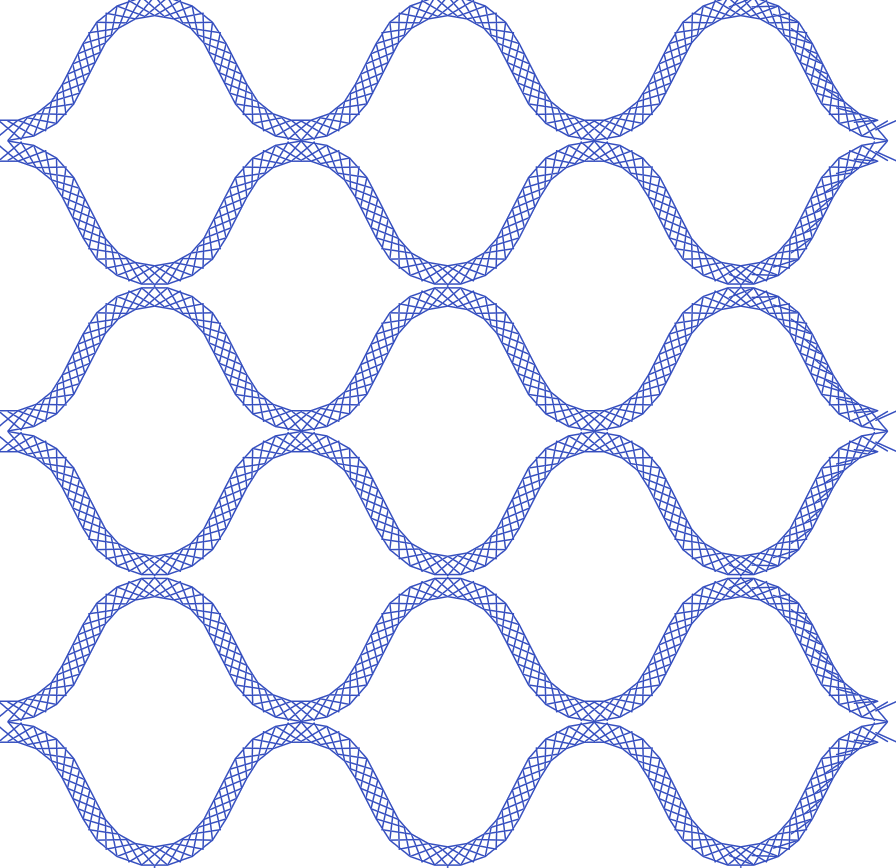
Reproduce this pattern procedurally as a WebGL 1 fragment shader.

```glsl
precision highp float;
// Mirrored rows of wavy ribbons filled with a fine blue cross-braced lattice.

uniform vec2 u_resolution;

// Lengths are measured in horizontal repeats.
const float REPEATS_ACROSS = 3.057;
const float ROW_HEIGHT = 0.9912;
const vec2 FIRST_CREST = vec2(0.5275, 0.499);
const float BEND_RADIUS = 0.231;
const float BEND_ANGLE = 1.1;
const float HALF_WIDTH = 0.033;
const float LINE_WIDTH = 0.0051;
const float NODES_PER_HALF = 18.0;
const float FIRST_NODE = -19.0;
const float LAST_NODE = 90.0;
const float STRAY_START = 71.0;
const vec3 PAPER = vec3(1.0);
const vec3 INK = vec3(0.21, 0.31, 0.75);

// Direction of the straight part between two bends.
vec2 slopeDirection() {
  return vec2(cos(BEND_ANGLE), -sin(BEND_ANGLE));
}

float straightLength() {
  return (0.5 - 2.0 * BEND_RADIUS * sin(BEND_ANGLE)) / cos(BEND_ANGLE);
}

// Arc length from crest to trough.
float halfLength() {
  return 2.0 * BEND_RADIUS * BEND_ANGLE + straightLength();
}

// Offset from crest to trough.
vec2 troughOffset() {
  return vec2(0.5, -2.0 * BEND_RADIUS * (1.0 - cos(BEND_ANGLE))
                   - straightLength() * sin(BEND_ANGLE));
}

// Point at arc length s, moved sideways off the centre line.
vec2 ribbonPoint(float s, float offset) {
  float halfLen = halfLength();
  float column = floor(s / (2.0 * halfLen) + 0.5);
  float local = s - column * 2.0 * halfLen;
  float side = local < 0.0 ? -1.0 : 1.0;
  float a = abs(local);
  float b = min(a, halfLen - a);
  float angle = clamp(b / BEND_RADIUS, 0.0, BEND_ANGLE);
  vec2 c = BEND_RADIUS * vec2(sin(angle), cos(angle) - 1.0)
         + max(b - BEND_RADIUS * BEND_ANGLE, 0.0) * slopeDirection();
  if (a > 0.5 * halfLen) c = troughOffset() - c;
  c += offset * vec2(sin(angle), cos(angle));
  return vec2(column + side * c.x, c.y);
}

// Arc length of the centre line closest to p.
float nearestArcLength(vec2 p) {
  float halfLen = halfLength();
  float column = floor(p.x + 0.5);
  float side = p.x < column ? -1.0 : 1.0;
  vec2 q = vec2(abs(p.x - column), p.y);
  float along = dot(q - 0.5 * troughOffset(), slopeDirection());
  bool lowerHalf = along > 0.0;
  if (lowerHalf) q = troughOffset() - q;
  float a = 0.5 * halfLen - abs(along);
  if (abs(along) > 0.5 * straightLength())
    a = BEND_RADIUS * atan(q.x, q.y + BEND_RADIUS);
  if (lowerHalf) a = halfLen - a;
  return column * 2.0 * halfLen + side * a;
}

float segmentDistance(vec2 p, vec2 a, vec2 b) {
  vec2 ab = b - a;
  return length(p - a - ab * clamp(dot(p - a, ab) / dot(ab, ab), 0.0, 1.0));
}

// Distance to the rails, braces and stray end stitches near p.
float latticeDistance(vec2 p) {
  float spacing = halfLength() / NODES_PER_HALF;
  float nearest = floor(nearestArcLength(p) / spacing + 0.5);
  float d = 1.0;
  for (int i = -4; i <= 2; i++) {
    float node = nearest + float(i);
    float s = node * spacing;
    float next = s + 2.0 * spacing;
    bool odd = mod(node, 2.0) > 0.5;
    vec2 upperA = ribbonPoint(s, HALF_WIDTH);
    vec2 lowerA = ribbonPoint(s, -HALF_WIDTH);
    vec2 upperB = ribbonPoint(next, HALF_WIDTH);
    vec2 lowerB = ribbonPoint(next, -HALF_WIDTH);
    if (node >= FIRST_NODE && node + 2.0 <= LAST_NODE) {
      d = min(d, segmentDistance(p, upperA, lowerB));
      d = min(d, segmentDistance(p, lowerA, upperB));
      // The two rails bend at alternate nodes.
      if (odd) d = min(d, segmentDistance(p, upperA, upperB));
      else d = min(d, segmentDistance(p, lowerA, lowerB));
    }
    if (odd && node >= STRAY_START && node <= LAST_NODE)
      d = min(d, segmentDistance(p, ribbonPoint(s, 0.0), upperB));
  }
  return d;
}

// Line coverage that stays faint when thinner than a pixel.
float lineCoverage(float d, float width, float pixel) {
  return clamp((0.5 * (width + pixel) - d) / pixel, 0.0, min(width / pixel, 1.0));
}

void main() {
  float pixel = REPEATS_ACROSS / u_resolution.x;
  vec2 p = gl_FragCoord.xy * pixel - FIRST_CREST;
  // Mirror each row about the line where the troughs meet.
  p.y = abs(mod(p.y + 0.5 * ROW_HEIGHT, ROW_HEIGHT) - 0.5 * ROW_HEIGHT);
  p.y += troughOffset().y - HALF_WIDTH - 0.001;
  float ink = lineCoverage(latticeDistance(p), LINE_WIDTH, pixel);
  gl_FragColor = vec4(mix(PAPER, INK, ink), 1.0);
}
```
